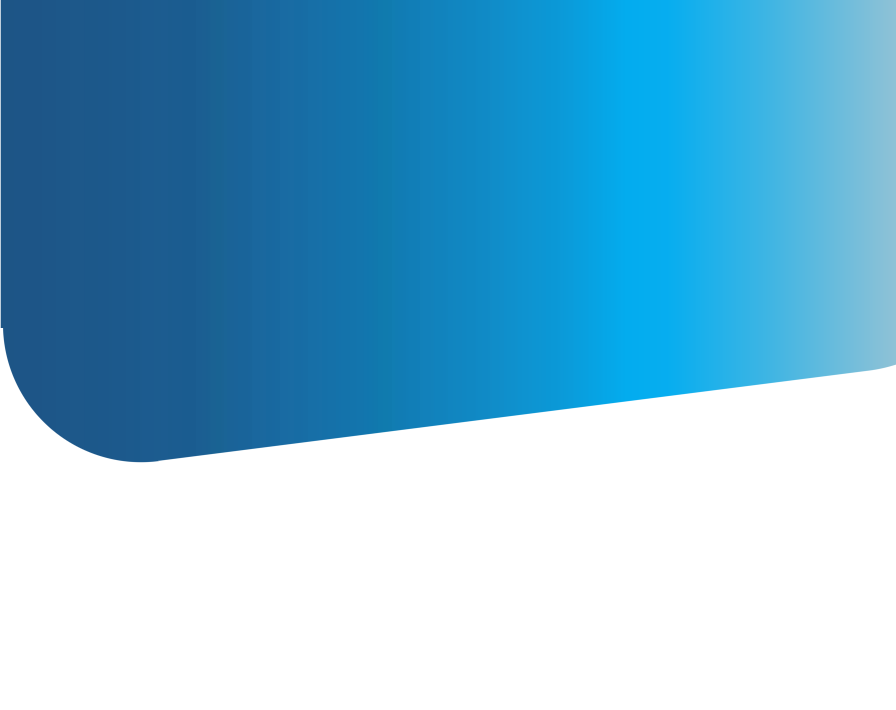
Reproduce this background procedurally as a Shadertoy shader.

```glsl
// A blue panel hangs from the top over white, with a slanted lower edge and
// rounded corners. A half-plane and an arc shape the panel; chained linear
// ramps with faint vertical bands colour it from navy to cyan to pale blue.

float hash(float n) {
    return fract(sin(n * 12.9898) * 43758.5453);
}

float ramp(float a, float b, float x) {
    return clamp((x - a) / (b - a), 0.0, 1.0);
}

// Horizontal gradient, u runs from 0 at the left to 1 at the right
vec3 panelColor(float u) {
    float band = floor(u * 64.0);
    float stepped = mix(u, (band + 0.5) / 64.0, 0.5 * (1.0 - ramp(0.5, 0.75, u)));

    vec3 col = vec3(0.115, 0.335, 0.530);
    col = mix(col, vec3(0.105, 0.365, 0.570), ramp(0.04, 0.22, stepped));
    col = mix(col, vec3(0.095, 0.425, 0.645), ramp(0.22, 0.33, stepped));
    col = mix(col, vec3(0.070, 0.470, 0.690), ramp(0.33, 0.42, stepped));
    col = mix(col, vec3(0.065, 0.550, 0.785), ramp(0.42, 0.55, stepped));
    col = mix(col, vec3(0.040, 0.605, 0.850), ramp(0.55, 0.63, stepped));
    col = mix(col, vec3(0.012, 0.675, 0.935), ramp(0.63, 0.70, stepped));
    col = mix(col, vec3(0.025, 0.680, 0.940), ramp(0.70, 0.745, stepped));
    col = mix(col, vec3(0.250, 0.710, 0.890), ramp(0.745, 0.86, stepped));
    col = mix(col, vec3(0.560, 0.760, 0.840), ramp(0.86, 1.00, stepped));

    // Faint banding, with slightly greener strips in the dark half
    col += 0.006 * (hash(band) - 0.5) * (1.0 - ramp(0.5, 0.7, u));
    float strips = exp(-pow((u - 0.243) / 0.012, 2.0))
                 + exp(-pow((u - 0.430) / 0.014, 2.0));
    return col + strips * vec3(-0.005, 0.008, -0.012);
}

// Signed distance to the panel, negative inside; p is in canvas heights
float panelDistance(vec2 p, float rightEdge) {
    vec2 center = vec2(0.1987, 0.5435);
    float radius = 0.1945;
    vec2 slant = normalize(vec2(1.0, 0.127));
    vec2 q = p - center;

    // Slanted edge, curling up at the right
    float curl = max(p.x - rightEdge + 0.038, 0.0);
    float edgeY = 0.3226 + 0.127 * p.x + 2.5 * curl * curl;
    float d = (edgeY - p.y) * slant.x;

    // Lower left arc, then the straight left side above it
    if (p.y < 0.538 && dot(q, slant) < 0.0) d = length(q) - radius;
    return max(d, 0.001 - p.x);
}

void mainImage(out vec4 fragColor, in vec2 fragCoord) {
    vec2 p = fragCoord / iResolution.y;
    float aspect = iResolution.x / iResolution.y;
    float pixel = 1.0 / iResolution.y;

    float d = panelDistance(p, aspect);
    float coverage = 1.0 - smoothstep(-0.7 * pixel, 0.7 * pixel, d);
    vec3 col = mix(vec3(1.0), panelColor(p.x / aspect), coverage);
    fragColor = vec4(col, 1.0);
}
```
